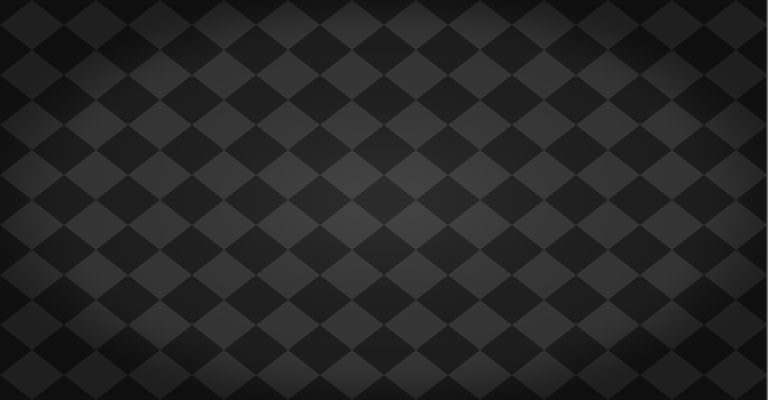
Write a Shadertoy shader that draws this pattern.

```glsl
// Charcoal harlequin diamonds, 12 across and 8 down, with a central glow, oval vignette and pale right edge.

// Coverage of the diamond inscribed in each grid cell.
float diamondMask(vec2 cell, vec2 pixelSize) {
    vec2 offset = abs(fract(cell) - 0.5);
    float blur = 0.35 * (pixelSize.x + pixelSize.y);
    return 1.0 - smoothstep(-blur, blur, offset.x + offset.y - 0.5);
}

void mainImage(out vec4 fragColor, in vec2 fragCoord) {
    vec2 uv = fragCoord / iResolution.xy;
    vec2 grid = vec2(12.0, 8.0);
    float diamond = diamondMask(uv * grid, grid / iResolution.xy);

    // Oval lighting: radius 1 touches the canvas edges.
    float radius = length(2.0 * uv - 1.0);
    float vignette = smoothstep(0.8, 1.1, radius);
    float glow = exp(-6.5 * radius * radius);

    // Shade the two diamond tones.
    float darkTone = mix(0.114, 0.06, vignette) + 0.056 * glow;
    float lightTone = mix(0.204, 0.122, vignette) + 0.058 * glow;
    float shade = mix(darkTone, lightTone, diamond);

    // Pale sliver along the right border, smoothed over one pixel.
    float border = clamp((uv.x - 0.9982) * iResolution.x + 0.5, 0.0, 1.0);
    fragColor = vec4(vec3(mix(shade, 0.46, border)), 1.0);
}
```
